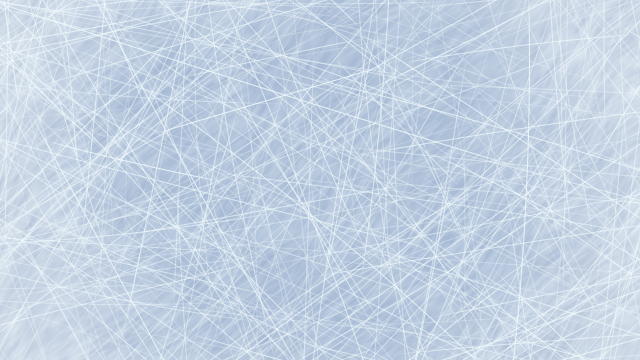
Write a WebGL 2 fragment shader that draws this texture.

```glsl
#version 300 es
precision highp float;
// Pale blue skating ice: brushed diagonal grain, frosted sides and many fine white scratches.

uniform vec2 u_resolution;
out vec4 fragColor;

const vec3 DEEP_ICE = vec3(0.698, 0.768, 0.858);
const vec3 FROST = vec3(0.815, 0.858, 0.910);
const vec3 SCRATCH = vec3(0.950, 0.985, 0.990);
const vec3 TONE_TINT = vec3(1.0, 0.90, 0.60);   // how tone shifts spread over RGB

const int SCRATCH_COUNT = 440;
const float SCRATCH_WIDTH = 0.0023;             // in canvas heights
const vec2 HALF_LENGTH = vec2(0.25, 0.95);      // shortest, longest
const vec2 STRENGTH = vec2(0.25, 0.85);         // faintest, brightest
const float MAX_BEND = 0.10;

const vec2 STREAK_ANGLES = vec2(0.62, 0.98);
const vec2 STREAK_FREQ = vec2(26.0, 130.0);     // along, across
const float STREAK_CONTRAST = 0.13;
const float BLOTCH_CONTRAST = 0.06;
const float PI = 3.14159;

// Integer hash giving three values in 0..1
vec3 hash3(uvec3 v) {
    v = v * 1664525u + 1013904223u;
    v.x += v.y * v.z;
    v.y += v.z * v.x;
    v.z += v.x * v.y;
    v ^= v >> 16u;
    v.x += v.y * v.z;
    v.y += v.z * v.x;
    v.z += v.x * v.y;
    return vec3(v >> 8u) / 16777216.0;
}

float cellValue(ivec2 cell, uint seed) {
    return hash3(uvec3(uvec2(cell + 4096), seed)).x;
}

float valueNoise(vec2 p, uint seed) {
    ivec2 cell = ivec2(floor(p));
    vec2 f = fract(p);
    f = f * f * (3.0 - 2.0 * f);
    float low = mix(cellValue(cell, seed), cellValue(cell + ivec2(1, 0), seed), f.x);
    float high = mix(cellValue(cell + ivec2(0, 1), seed), cellValue(cell + ivec2(1, 1), seed), f.x);
    return mix(low, high, f.y);
}

float fbm(vec2 p, uint seed) {
    float sum = 0.0;
    float amplitude = 0.5;
    for (uint octave = 0u; octave < 4u; octave++) {
        sum += amplitude * valueNoise(p, seed + octave);
        p = p * 2.03 + 7.1;
        amplitude *= 0.5;
    }
    return sum / 0.9375;
}

// Coordinates along and across a direction
vec2 alongAcross(vec2 p, float angle) {
    vec2 dir = vec2(cos(angle), sin(angle));
    return vec2(dot(p, dir), dot(p, vec2(-dir.y, dir.x)));
}

// Brushed grain, coarse and fine, stretched along one direction
float streaks(vec2 p, float angle, uint seed) {
    vec2 q = alongAcross(p, angle) * STREAK_FREQ;
    return 0.5 * valueNoise(q * 0.6, seed) + 0.5 * valueNoise(q * 1.3, seed + 1u);
}

// Coverage of one long, slightly bent scratch that fades at its ends
float scratch(vec2 p, float aspect, float pixel, uint id) {
    vec3 place = hash3(uvec3(id, 11u, 5u));
    vec3 form = hash3(uvec3(id, 37u, 9u));
    vec2 middle = (place.xy * 1.2 - 0.1) * vec2(aspect, 1.0);
    vec2 q = alongAcross(p - middle, place.z * PI);
    float halfLength = mix(HALF_LENGTH.x, HALF_LENGTH.y, form.x);
    float bend = MAX_BEND * pow(abs(2.0 * form.y - 1.0), 3.0) * sign(form.y - 0.5);
    float dist = abs(q.y - bend * q.x * q.x);
    float width = SCRATCH_WIDTH * mix(0.7, 1.3, fract(form.y * 17.0));
    float drawn = max(width, pixel);
    float line = clamp((0.5 * drawn - dist) / pixel + 0.5, 0.0, 1.0) * width / drawn;
    float ends = 1.0 - smoothstep(0.7, 1.0, abs(q.x) / halfLength);
    return line * ends * mix(STRENGTH.x, STRENGTH.y, form.z);
}

void main() {
    float pixel = 1.0 / u_resolution.y;
    float aspect = u_resolution.x * pixel;
    vec2 p = gl_FragCoord.xy * pixel;
    vec2 centred = 2.0 * gl_FragCoord.xy / u_resolution - 1.0;

    // Frost thickens unevenly toward the sides and corners
    float blotch = fbm(p * 4.0, 50u) - 0.5;
    float rim = length(centred * vec2(1.0, 0.6)) + 0.35 * blotch;
    vec3 colour = mix(DEEP_ICE, FROST, smoothstep(0.45, 1.15, rim));

    // Two brushing directions share the surface in patches
    float patchMix = smoothstep(0.35, 0.65, valueNoise(p * 5.0, 70u));
    float grain = mix(streaks(p, STREAK_ANGLES.x, 80u), streaks(p, STREAK_ANGLES.y, 90u), patchMix);
    float tone = STREAK_CONTRAST * (grain - 0.5) + BLOTCH_CONTRAST * (fbm(p * 11.0, 60u) - 0.5);
    colour += tone * TONE_TINT;

    // Scratches overlap as translucent layers
    float clear = 1.0;
    for (int i = 0; i < SCRATCH_COUNT; i++) {
        clear *= 1.0 - scratch(p, aspect, pixel, uint(i));
    }
    fragColor = vec4(mix(SCRATCH, colour, clear), 1.0);
}
```
